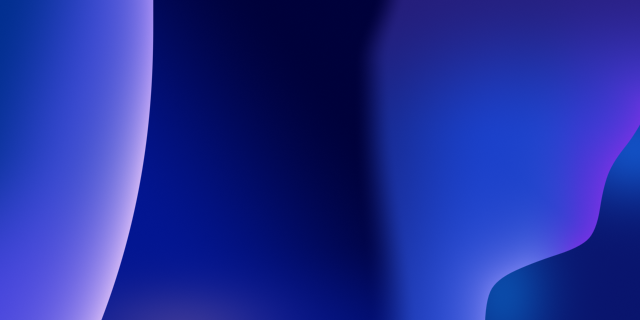
Give the GLSL for this background, as a Shadertoy shader.

```glsl
// Abstract blue backdrop: a glowing curved panel, a dark gap and a violet wavy sheet.

const vec3 NIGHT       = vec3(0.00, 0.005, 0.23);
const vec3 DEEP_BLUE   = vec3(0.01, 0.085, 0.57);
const vec3 DUSK        = vec3(0.27, 0.24, 0.60);
const vec3 PANEL_TEAL  = vec3(0.00, 0.18, 0.56);
const vec3 PANEL_BLUE  = vec3(0.15, 0.24, 0.79);
const vec3 PANEL_LOW   = vec3(0.25, 0.25, 0.86);
const vec3 RIM_TOP     = vec3(0.64, 0.55, 0.95);
const vec3 RIM_LOW     = vec3(0.80, 0.70, 0.96);
const vec3 SHEET_DIM   = vec3(0.09, 0.15, 0.53);
const vec3 SHEET_BLUE  = vec3(0.10, 0.25, 0.79);
const vec3 SHEET_TOP   = vec3(0.15, 0.11, 0.47);
const vec3 VIOLET      = vec3(0.45, 0.20, 0.89);
const vec3 PERIWINKLE  = vec3(0.42, 0.47, 0.92);
const vec3 CORNER_DARK = vec3(0.035, 0.08, 0.43);
const vec3 CORNER_TEAL = vec3(0.04, 0.29, 0.66);
const vec3 CORNER_BLUE = vec3(0.07, 0.31, 0.76);

const float RIM_WIDTH = 0.105;
const float VIOLET_WIDTH = 0.14;
const float PERIWINKLE_WIDTH = 0.10;
const float GRAIN = 0.004;

// Control polygon of the wavy edge; the curve touches each side's midpoint
const int WAVE_COUNT = 10;
const int WAVE_STEPS = 7;
const vec2 WAVE[WAVE_COUNT] = vec2[WAVE_COUNT](
    vec2(2.057, 0.727), vec2(1.992, 0.589), vec2(1.914, 0.492),
    vec2(1.885, 0.414), vec2(1.865, 0.284), vec2(1.818, 0.229),
    vec2(1.667, 0.180), vec2(1.557, 0.130), vec2(1.518, 0.068),
    vec2(1.513, -0.094));

float hash(vec2 p) {
    vec3 q = fract(p.xyx * 0.1031);
    q += dot(q, q.yzx + 33.33);
    return fract((q.x + q.y) * q.z);
}

float softSpot(vec2 p, vec2 center, vec2 radius) {
    vec2 q = (p - center) / radius;
    return exp(-dot(q, q));
}

// Signed distance to the wavy edge, positive on its upper left side
float waveDistance(vec2 p) {
    float nearest = 10.0, side = 1.0;
    vec2 a = 0.5 * (WAVE[0] + WAVE[1]);
    for (int i = 1; i < WAVE_COUNT - 1; i++) {
        vec2 start = 0.5 * (WAVE[i - 1] + WAVE[i]);
        vec2 end = 0.5 * (WAVE[i] + WAVE[i + 1]);
        for (int j = 1; j <= WAVE_STEPS; j++) {
            float t = float(j) / float(WAVE_STEPS);
            vec2 b = mix(mix(start, WAVE[i], t), mix(WAVE[i], end, t), t);
            vec2 ab = b - a, ap = p - a;
            float h = clamp(dot(ap, ab) / dot(ab, ab), 0.0, 1.0);
            nearest = min(nearest, length(ap - ab * h));
            if (p.y <= a.y && p.y > b.y && ap.x * ab.y < ap.y * ab.x) side = -1.0;
            a = b;
        }
    }
    return side * nearest;
}

// Dark gap with a diagonal fall of light and a dusky glow at the foot
vec3 gapColor(vec2 p) {
    float slant = dot(p - vec2(0.91, 0.32), vec2(-0.807, -0.59));
    vec3 color = mix(NIGHT, DEEP_BLUE, smoothstep(-0.35, 0.40, slant));
    color = mix(color, DEEP_BLUE, 0.4 * smoothstep(0.25, -0.05, p.y));
    return mix(color, DUSK, 0.8 * softSpot(p, vec2(0.57, -0.03), vec2(0.28, 0.13)));
}

vec3 panelColor(vec2 p, float depth) {
    float low = 1.0 - p.y;
    vec3 color = mix(PANEL_TEAL, PANEL_BLUE, smoothstep(0.0, 0.55, p.x * 1.5 + low * 0.45));
    color = mix(color, PANEL_LOW, smoothstep(0.45, 1.0, low));
    float rim = exp(-max(depth, 0.0) / (RIM_WIDTH + 0.02 * low));
    return mix(color, mix(RIM_TOP, RIM_LOW, smoothstep(0.0, 0.6, low)), rim);
}

vec3 sheetColor(vec2 p, float depth) {
    vec3 color = mix(SHEET_DIM, SHEET_BLUE, smoothstep(1.12, 1.62, p.x + 0.15 * (1.0 - p.y)));
    color = mix(color, SHEET_TOP, 0.9 * smoothstep(0.55, 1.05, p.y));
    float upper = smoothstep(1.62, 1.83, p.x);
    float d = max(depth, 0.0);
    color = mix(color, VIOLET, 0.95 * upper * exp(-d / VIOLET_WIDTH));
    return mix(color, PERIWINKLE, (1.0 - upper) * exp(-d / PERIWINKLE_WIDTH));
}

vec3 cornerColor(vec2 p) {
    vec3 color = mix(CORNER_DARK, CORNER_TEAL, softSpot(p, vec2(1.57, 0.08), vec2(0.15, 0.22)));
    return mix(color, CORNER_BLUE, softSpot(p, vec2(1.99, 0.54), vec2(0.25, 0.17)));
}

void mainImage(out vec4 fragColor, in vec2 fragCoord) {
    vec2 p = fragCoord / iResolution.xy * vec2(2.0, 1.0);
    float aa = 0.75 / iResolution.y;

    // Sheet with a soft left border, then the corner below its wavy edge
    float border = 1.115 + 0.07 * smoothstep(0.8, 1.05, p.y) + 0.04 * smoothstep(0.6, 0.0, p.y);
    float veil = smoothstep(border - 0.01, border + mix(0.15, 0.09, p.y), p.x);
    float wave = waveDistance(p);
    vec3 color = mix(gapColor(p), sheetColor(p, wave), veil);
    color = mix(cornerColor(p), color, smoothstep(-aa, aa, wave));

    // Curved panel on the left
    float bend = max(0.93 - p.y, 0.0) / 0.93;
    float depth = (0.479 - 0.162 * pow(bend, 2.2) - p.x) * mix(1.0, 0.935, bend);
    color = mix(color, panelColor(p, depth), smoothstep(-aa, aa, depth));

    // Fine grain against banding
    color += GRAIN * (hash(fragCoord) - 0.5);
    fragColor = vec4(clamp(color, 0.0, 1.0), 1.0);
}
```
